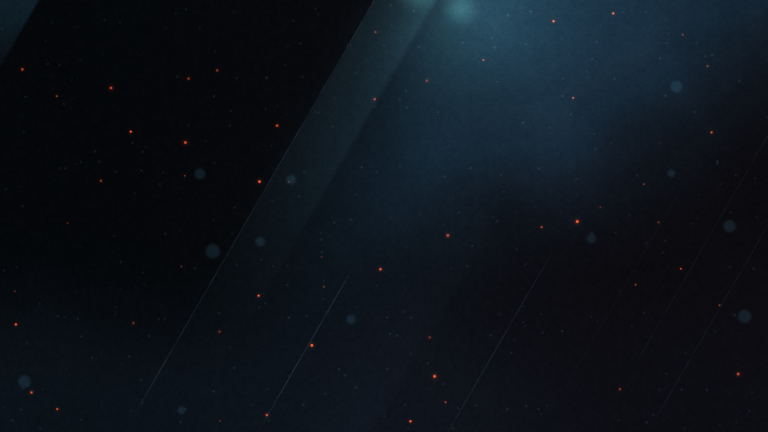
This background is drawn by a WebGL 1 fragment shader. Its source:

```glsl
precision highp float;
// Dark, smoky night backdrop: a teal glow falls from the top edge through slanted
// light shafts, over low mist. Hashed grid cells scatter embers, dust and soft
// bokeh discs; value noise breaks up the gradients.
uniform vec2 u_resolution;

float hash(vec2 p) {
  return fract(sin(dot(p, vec2(127.1, 311.7))) * 43758.5453);
}

float noise(vec2 p) {
  vec2 i = floor(p), f = fract(p);
  f = f * f * (3.0 - 2.0 * f);
  return mix(mix(hash(i), hash(i + vec2(1.0, 0.0)), f.x),
             mix(hash(i + vec2(0.0, 1.0)), hash(i + vec2(1.0, 1.0)), f.x), f.y);
}

float fbm(vec2 p) {
  float sum = 0.0, amp = 0.5;
  for (int i = 0; i < 5; i++) {
    sum += amp * noise(p);
    p = mat2(1.6, 1.2, -1.2, 1.6) * p + 7.3;
    amp *= 0.5;
  }
  return sum;
}

float disc(float dist, float radius, float soft) {
  return 1.0 - smoothstep(radius - soft, radius + soft, dist);
}

// Thin slanted scratch, worn unevenly and fading out beyond the heights low and high
float scratch(float slant, float at, float y, float low, float high, float pixel) {
  float core = 1.0 - smoothstep(0.0002, 0.0008 + 0.8 * pixel, abs(slant - at) * 0.865);
  float wear = 0.35 + 0.65 * noise(vec2(y * 45.0, at * 90.0));
  return core * wear * smoothstep(low, low + 0.12, y)
       * (1.0 - smoothstep(high - 0.06, high, y));
}

// One random dot per cell: x is distance to it, y its random strength, z its presence
vec3 scatter(vec2 p, float cell, float density, float seed) {
  vec2 id = floor(p / cell) + seed;
  vec2 spot = 0.2 + 0.6 * vec2(hash(id), hash(id + 19.7));
  float dist = length(fract(p / cell) - spot) * cell;
  return vec3(dist, hash(id + 41.3), step(hash(id + 73.9), density));
}

void main() {
  float pixel = 1.0 / u_resolution.y;
  vec2 p = gl_FragCoord.xy * pixel;
  p.x += 0.5 * (1.7778 - u_resolution.x * pixel);
  float slant = p.x - 0.579 * p.y;
  float smoke = fbm(p * 3.0);

  // Near-black base, slightly violet to the right
  vec3 color = mix(vec3(0.018, 0.027, 0.038), vec3(0.042, 0.04, 0.058),
                   smoothstep(0.2, 1.4, p.x));
  color *= 0.8 + 0.4 * smoke;

  // Broad blue glow, cut off by a smoky diagonal on the right
  float diagonal = p.y - 0.35 - 0.72 * (p.x - 1.11) + 0.24 * (smoke - 0.5);
  float glow = smoothstep(-0.24, 0.36, diagonal) * smoothstep(0.2, 0.66, slant)
             * smoothstep(-0.08, 1.15, p.y);
  color += vec3(0.066, 0.162, 0.218) * glow * (0.75 + 0.5 * smoke);

  // Bright source at the top edge
  vec2 source = p - vec2(1.06, 1.02);
  color += vec3(0.08, 0.15, 0.16) * exp(-dot(source, source) * 24.0)
         * smoothstep(0.2, 0.5, slant);
  color += vec3(0.09, 0.15, 0.14) * disc(length(p - vec2(1.066, 0.98)), 0.028, 0.028);
  color += vec3(0.08, 0.14, 0.13) * disc(length(p - vec2(0.97, 1.025)), 0.036, 0.03);

  // Low mist with a wavy upper edge
  float mist = 1.0 - smoothstep(0.0, 0.46, p.y + 0.35 * (smoke - 0.5));
  color += vec3(0.026, 0.043, 0.06) * mist * (1.0 - 0.7 * smoothstep(0.9, 1.5, p.x));

  // Slanted light shafts
  float shaft = smoothstep(0.285, 0.291 + pixel, slant)
              * (1.0 - smoothstep(0.42, 0.438, slant));
  color += vec3(0.032, 0.058, 0.064) * shaft * smoothstep(0.1, 1.0, p.y);
  float faintShaft = smoothstep(0.6, 0.8, slant) * (1.0 - smoothstep(0.845, 0.875, slant));
  color += vec3(0.006, 0.011, 0.014) * faintShaft * (1.0 - smoothstep(0.3, 0.6, p.y));
  float corner = 1.0 - smoothstep(-0.495, -0.485 + pixel, slant);
  color += vec3(0.04, 0.09, 0.115) * corner * smoothstep(0.76, 1.0, p.y);

  // Fine scratches along the same slant
  float lines = 0.8 * scratch(slant, 0.288, p.y, 0.02, 1.1, pixel)
              + 0.9 * scratch(slant, 0.597, p.y, -0.02, 0.39, pixel)
              + 0.7 * scratch(slant, 1.037, p.y, -0.06, 0.43, pixel)
              + 0.35 * scratch(slant, 1.38, p.y, 0.1, 0.75, pixel)
              + 0.4 * scratch(slant, 1.5, p.y, -0.02, 0.5, pixel)
              + 0.18 * scratch(slant, 1.25, p.y, 0.05, 0.6, pixel);
  color += vec3(0.075, 0.11, 0.125) * lines;

  // Out-of-focus discs
  vec3 bokeh = scatter(p, 0.18, 0.24, 3.0);
  float radius = 0.006 + 0.011 * bokeh.y;
  color += vec3(0.04, 0.078, 0.095) * bokeh.z * disc(bokeh.x, radius, 0.003 + pixel);

  // Pale dust and glowing embers, in layers from fine to large
  for (int i = 0; i < 3; i++) {
    float layer = float(i);
    vec3 dust = scatter(p + 0.03 * layer, 0.04 + 0.015 * layer, 0.2, 11.0 + 17.0 * layer);
    color += vec3(0.08, 0.12, 0.13) * dust.y * dust.z * disc(dust.x, 0.0018, 0.001 + pixel);
    vec3 ember = scatter(p, 0.09 + 0.045 * layer, 0.13 + 0.03 * layer, 67.0 + 29.0 * layer);
    float size = 0.0012 + 0.0007 * layer + 0.001 * ember.y;
    float heat = ember.z * (0.25 + 0.75 * ember.y);
    color += heat * vec3(0.95, 0.32, 0.1) * disc(ember.x, size, 0.0008 + 0.6 * pixel);
    color += heat * vec3(0.22, 0.05, 0.015) * exp(-ember.x * ember.x / (size * size * 5.0));
  }

  // Fine film grain, stronger where there is light
  float grain = hash(floor(p * 288.0)) + noise(p * 110.0) - 1.0;
  color += grain * (0.006 + 0.03 * color.b);
  gl_FragColor = vec4(max(color, 0.0), 1.0);
}
```
